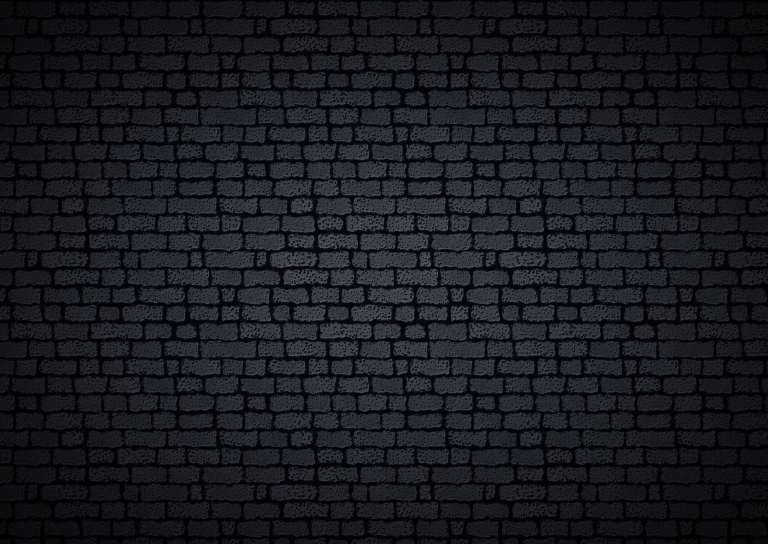
Write a WebGL 1 fragment shader that draws this texture.

```glsl
precision highp float;
uniform vec2 u_resolution;

const float TILE = 13.0;                 // rows per repeating tile, also its width
const vec2 WALL = vec2(43.6, 30.36);     // wall size in row units
const vec3 STONE = vec3(0.245, 0.262, 0.298);
const vec3 MORTAR = vec3(0.026, 0.024, 0.042);
const vec3 RIM = vec3(0.085, 0.07, 0.135);
const vec3 GLINT = vec3(0.30, 0.33, 0.34);

float hash(vec2 p) {
  return fract(sin(dot(p, vec2(127.1, 311.7))) * 4375.85);
}

// Distance to the nearest scattered point, wrapping every period cells
float cellular(vec2 p, float period) {
  vec2 base = floor(p);
  float nearest = 2.0;
  for (int j = -1; j <= 1; j++) {
    for (int i = -1; i <= 1; i++) {
      vec2 cell = base + vec2(float(i), float(j));
      vec2 key = mod(cell, period);
      vec2 site = cell + vec2(hash(key), hash(key + 57.3));
      nearest = min(nearest, distance(p, site));
    }
  }
  return nearest;
}

// Layered sines that repeat with the tile
float waves(vec2 p, float phase) {
  vec2 a = p * 6.28319 / TILE;
  return 0.5 * sin(dot(a, vec2(5.0, 3.0)) + phase)
       + 0.3 * sin(dot(a, vec2(-11.0, 8.0)) + phase * 2.3)
       + 0.2 * sin(dot(a, vec2(23.0, 17.0)) + phase * 3.7);
}

// Horizontal place of one upright joint in a row of count bricks
float joint(float index, float row, float count) {
  float jitter = hash(vec2(mod(index, count), row + 3.0)) - 0.5;
  return (index + 0.5 + 0.64 * jitter) * TILE / count;
}

float roundedBox(vec2 p, vec2 halfSize, float radius) {
  vec2 q = abs(p) - halfSize + radius;
  return length(max(q, 0.0)) + min(max(q.x, q.y), 0.0) - radius;
}

// x: signed distance to the brick outline, y: random value of the brick
vec2 brick(vec2 p) {
  vec2 q = p + 0.07 * vec2(waves(p, 1.0), waves(p, 4.0));
  float row = mod(floor(q.y), TILE);
  float x = mod(q.x, TILE);
  float count = 6.0 + floor(2.6 * hash(vec2(row, 9.0)));
  float index = floor(x * count / TILE);
  if (x < joint(index, row, count)) index -= 1.0;
  float left = joint(index, row, count);
  float right = joint(index + 1.0, row, count);
  float seed = hash(vec2(mod(index, count) + 20.0, row));
  float gap = 0.055 + 0.035 * seed + 0.10 * pow(hash(vec2(seed, row)), 5.0);
  vec2 center = vec2(0.5 * (left + right), 0.5 + 0.05 * (seed - 0.5));
  vec2 halfSize = vec2(0.5 * (right - left), 0.5) - gap;
  return vec2(roundedBox(vec2(x, fract(q.y)) - center, halfSize, 0.17), seed);
}

// Chipped outline distance
float chipped(vec2 p, float dist) {
  return dist + 0.12 * (cellular(p * 3.0, TILE * 3.0) - 0.45);
}

// Small pits, gathered in worn patches and towards the outline
float pits(vec2 p, float dist, float seed) {
  float worn = 0.5 + 0.5 * waves(p, 7.0);
  float edge = smoothstep(-0.36, 0.0, dist);
  float size = 0.08 + 0.24 * worn * seed + 0.16 * edge * worn;
  return 1.0 - smoothstep(size - 0.1, size + 0.14, cellular(p * 5.0, TILE * 5.0));
}

// Height of the wall surface, 0 in the joints and 1 on the stone
float relief(vec2 p, float blur) {
  vec2 b = brick(p);
  float face = 1.0 - smoothstep(-blur, blur, chipped(p, b.x));
  return face * (1.0 - 0.65 * pits(p, b.x, b.y));
}

float vignette(vec2 uv) {
  return mix(1.0, 0.15, smoothstep(0.0, 1.55, length(uv * 2.0 - 1.0)));
}

void main() {
  vec2 uv = gl_FragCoord.xy / u_resolution;
  vec2 p = uv * WALL - vec2(0.0, 0.38);
  float blur = max(0.05, 0.7 * WALL.y / u_resolution.y);

  // Stone face with fine grain and a tone of its own
  vec2 b = brick(p);
  float height = relief(p, blur);
  float grain = cellular(p * vec2(5.0, 7.0) + 0.4, TILE * 35.0) - 0.5;
  float tone = 0.88 + 0.16 * b.y + 0.07 * waves(p, 2.0) + 0.10 * grain;
  vec3 color = mix(MORTAR, STONE * tone, height);

  // Violet fringe beside the joints
  float fringe = exp(-pow((chipped(p, b.x) - 0.01) / 0.06, 2.0));
  color = mix(color, RIM, 0.4 * fringe);

  // Embossed light on lower edges, shade on upper ones
  float slope = height - relief(p + vec2(0.05, -0.08), blur);
  color += GLINT * 0.30 * max(slope, 0.0) * height;
  color *= 1.0 - 0.3 * max(-slope, 0.0);

  gl_FragColor = vec4(color * vignette(uv), 1.0);
}
```
